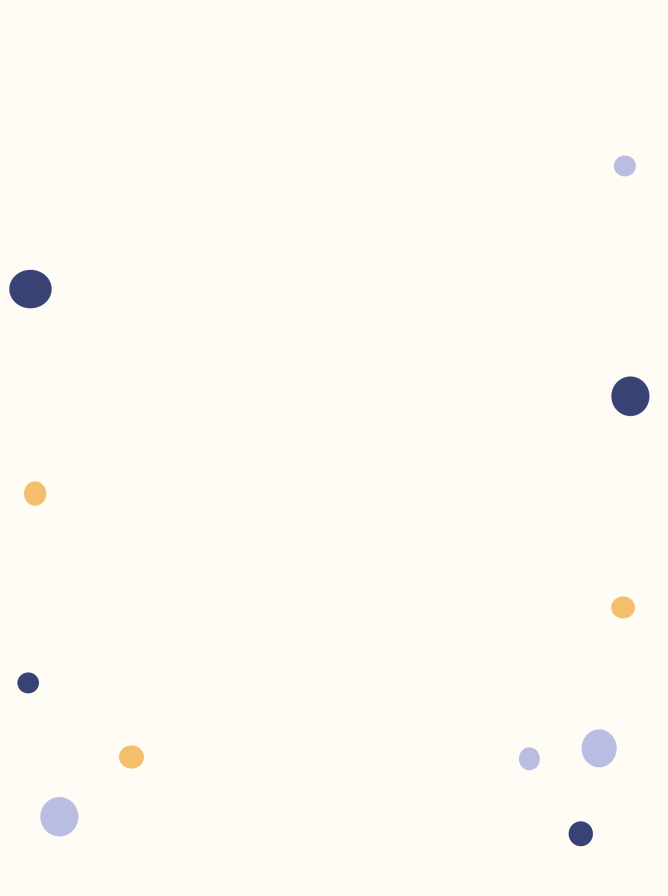
Write a WebGL 2 fragment shader that draws this pattern.

```glsl
#version 300 es
precision highp float;

uniform vec2 u_resolution;
out vec4 fragColor;

const vec3 PAPER = vec3(1.0, 0.99, 0.96);
const vec3 LILAC = vec3(0.73, 0.74, 0.885);
const vec3 NAVY  = vec3(0.22, 0.26, 0.46);
const vec3 AMBER = vec3(0.955, 0.745, 0.415);

const int DOT_COUNT = 11;
const int TONE_ORDER[DOT_COUNT] = int[](0, 1, 1, 2, 2, 1, 0, 2, 0, 0, 1);

const float TOP_HEIGHT   = 0.807;  // lengths are fractions of canvas height
const float DROP_STEP    = 0.119;
const float ROW_HEIGHT   = 0.305;
const float ROW_STEP     = 0.075;
const float SMALL_RADIUS = 0.0130;
const float LARGE_RADIUS = 0.0215;
const float SIZE_PERIOD  = 7.0;
const float EDGE_INSET   = 0.058;  // insets are fractions of canvas width
const float INSET_SPREAD = 0.16;
const float POSITION_JITTER = 0.012;
const float RADIUS_JITTER   = 0.0012;
const float SQUASH      = 0.05;
const float EDGE_PIXELS = 0.7;
const float TAU = 6.2831853;

// Sine-free hash giving two values in 0..1
vec2 hash2(float seed) {
    vec3 q = fract(vec3(seed) * vec3(0.1031, 0.1030, 0.0973));
    q += dot(q, q.yzx + 33.33);
    return fract((q.xx + q.yz) * q.zy);
}

// Dots alternate between the margins, falling evenly and then settling in rows
vec2 dotCenter(float k, float aspect) {
    float height = max(TOP_HEIGHT - DROP_STEP * k,
                       ROW_HEIGHT - ROW_STEP * floor(k / 3.0));
    float settled = step(5.5, k);
    float drift = fract(floor(k * 0.5) * 0.27 + 0.14);
    float inset = EDGE_INSET + INSET_SPREAD * settled * drift;
    float across = mod(k, 2.0) < 0.5 ? 1.0 - inset : inset;
    vec2 jitter = (hash2(k + 3.0) * 2.0 - 1.0) * POSITION_JITTER;
    return vec2(across * aspect, height) + jitter;
}

// Large dots come in pairs between runs of small ones; each is slightly oval
vec2 dotRadii(float k) {
    float wave = cos((k - 1.5) * TAU / SIZE_PERIOD);
    vec2 random = hash2(k + 41.0) * 2.0 - 1.0;
    float radius = mix(SMALL_RADIUS, LARGE_RADIUS, smoothstep(0.2, 0.9, wave));
    radius += RADIUS_JITTER * random.x;
    return radius * (1.0 + SQUASH * random.y * vec2(1.0, -1.0));
}

float ovalDistance(vec2 p, vec2 radii) {
    return (length(p / radii) - 1.0) * min(radii.x, radii.y);
}

vec3 toneColor(int tone) {
    return tone == 0 ? LILAC : tone == 1 ? NAVY : AMBER;
}

void main() {
    vec2 p = gl_FragCoord.xy / u_resolution.y;
    float aspect = u_resolution.x / u_resolution.y;
    float edge = EDGE_PIXELS / u_resolution.y;

    vec3 color = PAPER;
    for (int i = 0; i < DOT_COUNT; i++) {
        float k = float(i);
        float d = ovalDistance(p - dotCenter(k, aspect), dotRadii(k));
        float coverage = 1.0 - smoothstep(-edge, edge, d);
        color = mix(color, toneColor(TONE_ORDER[i]), coverage);
    }
    fragColor = vec4(color, 1.0);
}
```
